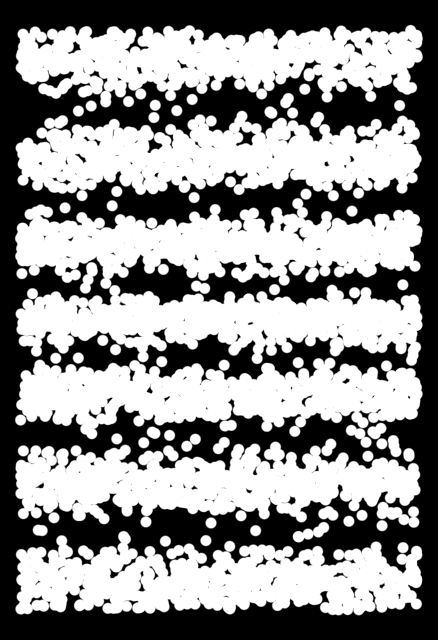
A WebGL 1 fragment shader for this pattern:

```glsl
precision highp float;

// Thousands of equal white discs scattered on black, gathering in seven rows.
// Each grid cell offers a few random candidates; a sum of bell curves over
// height decides which ones are kept, so rows are dense and gaps are sparse.

uniform vec2 u_resolution;

// Lengths are fractions of the canvas height.
const float DISC_RADIUS = 0.0085;
const float CELL = 2.0 * DISC_RADIUS;
const vec2 MARGIN = vec2(0.032, 0.047);
const float CANDIDATES = 7.0;      // per cell
const float ROW_DENSITY = 6.4;     // discs per cell at the heart of the middle row
const float ROW_SPREAD = 0.0189;   // standard deviation of the middle row

// Sine-free hash: three inputs to three values in 0..1.
vec3 hash3(vec3 p) {
    p = fract(p * vec3(0.1031, 0.1030, 0.0973));
    p += dot(p, p.yxz + 33.33);
    return fract((p.xxy + p.yxx) * p.zyx);
}

// Row centre: spacing widens away from the middle row.
float rowCentre(float row) {
    return 0.5 + 0.1074 * row + 0.0098 * row * abs(row);
}

// Expected discs per cell at height y; outer rows are broader and looser.
float discDensity(float y) {
    float density = 0.0;
    for (int i = -3; i <= 3; i++) {
        float row = float(i);
        float widening = 1.0 + 0.18 * abs(row);
        float d = (y - rowCentre(row)) / (ROW_SPREAD * widening);
        density += ROW_DENSITY / widening * exp(-0.5 * d * d);
    }
    return density;
}

// 1 inside the rectangle from low to high, 0 outside.
float insideBox(vec2 p, vec2 low, vec2 high) {
    vec2 inside = step(low, p) * step(p, high);
    return inside.x * inside.y;
}

float discCoverage(vec2 p, vec2 centre, float radius, float edge) {
    return 1.0 - smoothstep(-edge, edge, length(p - centre) - radius);
}

// Black left uncovered at p by the discs of the surrounding cells.
float uncovered(vec2 p, vec2 canvas, float edge) {
    vec2 home = floor(p / CELL);
    float remaining = 1.0;
    for (int j = -1; j <= 1; j++) {
        for (int i = -1; i <= 1; i++) {
            vec2 cell = home + vec2(float(i), float(j));
            for (float k = 0.0; k < CANDIDATES; k++) {
                vec3 rnd = hash3(vec3(cell + 17.0, k * 9.0 + 5.0));
                vec2 centre = (cell + rnd.xy) * CELL;
                float keep = step(rnd.z * CANDIDATES, discDensity(centre.y));
                keep *= insideBox(centre, MARGIN, canvas - MARGIN);
                remaining *= 1.0 - keep * discCoverage(p, centre, DISC_RADIUS, edge);
            }
        }
    }
    return remaining;
}

void main() {
    vec2 p = gl_FragCoord.xy / u_resolution.y;
    vec2 canvas = vec2(u_resolution.x / u_resolution.y, 1.0);
    float edge = min(0.9 / u_resolution.y, 0.4 * DISC_RADIUS);
    gl_FragColor = vec4(vec3(1.0 - uncovered(p, canvas, edge)), 1.0);
}
```
